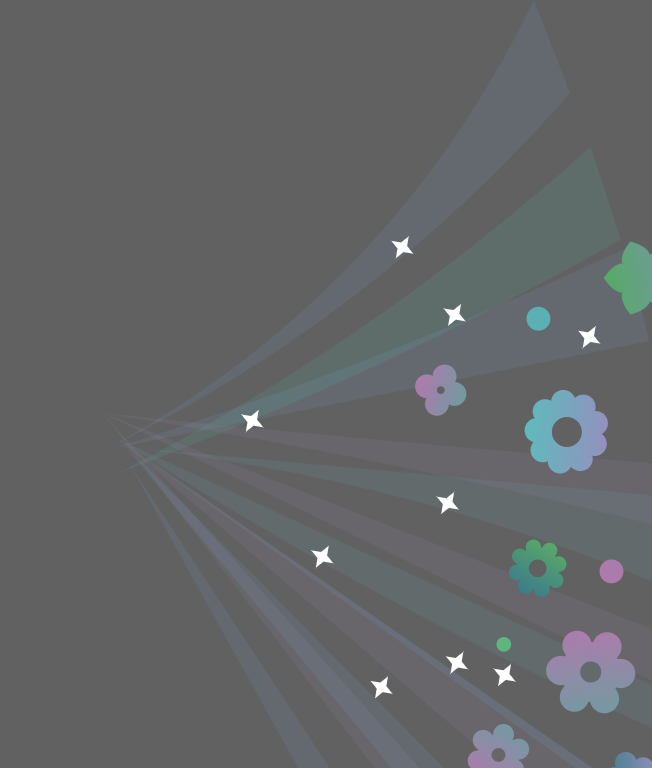
Write a WebGL 1 fragment shader that draws this background.

```glsl
precision highp float;
uniform vec2 u_resolution;

#define BACKDROP vec3(0.38)
#define BEAM_OPACITY 0.15
#define FLOWER_OPACITY 0.92
#define STAR_RADIUS 0.0165
#define STAR_WAIST 0.0065
#define STAR_TURN 1.04
#define STAR_COUNT 9
#define TAU 6.28319

const vec3 STEEL = vec3(0.45, 0.60, 0.75);
const vec3 SEA = vec3(0.30, 0.70, 0.62);
const vec3 MIST = vec3(0.40, 0.61, 0.66);
const vec3 MAUVE = vec3(0.58, 0.51, 0.64);
const vec3 PINK = vec3(0.70, 0.49, 0.70);
const vec3 LAVENDER = vec3(0.60, 0.58, 0.78);
const vec3 AQUA = vec3(0.37, 0.76, 0.77);
const vec3 GREEN = vec3(0.34, 0.68, 0.42);
const vec3 DEEP_TEAL = vec3(0.22, 0.50, 0.55);
const vec3 GREY_TEAL = vec3(0.46, 0.62, 0.65);

vec3 color = BACKDROP;

// Antialiased coverage of a signed distance
float fill(float d) {
  return clamp(0.5 - d * u_resolution.y, 0.0, 1.0);
}

// Signed distance to a sagging line from a to b, positive on its left
float edge(vec2 p, vec2 a, vec2 b, float sag) {
  vec2 d = b - a, q = p - a;
  float len = length(d);
  float u = dot(q, d) / (len * len);
  return (d.x * q.y - d.y * q.x) / len + 4.0 * sag * len * u * (1.0 - u);
}

// Translucent wedge from an apex to the segment between high and low
void beam(vec2 p, vec2 apex, vec2 high, vec2 low, vec2 sag, vec3 tint) {
  float d = max(edge(p, apex, high, sag.x), -edge(p, apex, low, sag.y));
  d = max(d, -edge(p, low, high, 0.0));
  d = max(d, -dot(p - apex, normalize(high + low - 2.0 * apex)));
  color = mix(color, tint, BEAM_OPACITY * fill(d));
}

// Folds the plane into one of n equal sectors, centred on the x axis
vec2 foldSector(vec2 q, float n, float turn) {
  float sector = TAU / n;
  float a = mod(atan(q.y, q.x) - turn + 0.5 * sector, sector) - 0.5 * sector;
  return length(q) * vec2(cos(a), sin(a));
}

// Round lobes around a disc with an open centre
float flower(vec2 q, float radius, float lobe, float n, float turn, float hole) {
  float ring = radius - lobe, r = length(q);
  float petals = length(foldSector(q, n, turn) - vec2(ring, 0.0)) - lobe;
  return max(min(petals, r - ring), hole - r);
}

// Pointed lens-shaped petals
float leaves(vec2 q, float len, float width, float n, float turn) {
  vec2 f = foldSector(q, n, turn);
  float t = f.x / len;
  return 0.7 * (abs(f.y) - 4.0 * width * t * (1.0 - t));
}

float star(vec2 q) {
  vec2 f = foldSector(q, 4.0, STAR_TURN);
  f.y = abs(f.y);
  return edge(f, vec2(STAR_RADIUS, 0.0), vec2(STAR_WAIST) * 0.707, 0.0) * -1.0;
}

// Fills a shape with a gradient running along the given direction
void paint(float d, vec2 q, vec2 along, float radius, vec3 from, vec3 to) {
  float t = clamp(0.5 + 0.5 * dot(q, normalize(along)) / radius, 0.0, 1.0);
  color = mix(color, mix(from, to, t), FLOWER_OPACITY * fill(d));
}

void dot2d(vec2 q, float radius, vec3 tint) {
  color = mix(color, tint, FLOWER_OPACITY * fill(length(q) - radius));
}

void main() {
  vec2 p = gl_FragCoord.xy / u_resolution.y;
  p.x *= 0.84766 * u_resolution.y / u_resolution.x;

  // Beams, from the top round to the bottom
  beam(p, vec2(0.143, 0.418), vec2(0.694, 1.0), vec2(0.741, 0.879), vec2(0.08, 0.05), STEEL);
  beam(p, vec2(0.156, 0.385), vec2(0.768, 0.809), vec2(0.807, 0.688), vec2(0.032, 0.02), SEA);
  beam(p, vec2(0.15, 0.417), vec2(0.814, 0.677), vec2(0.844, 0.556), vec2(0.017, 0.0), STEEL);
  beam(p, vec2(0.134, 0.462), vec2(0.86, 0.396), vec2(0.86, 0.314), vec2(0.003, -0.012), MAUVE);
  beam(p, vec2(0.163, 0.418), vec2(0.86, 0.354), vec2(0.86, 0.238), vec2(0.0, -0.036), MIST);
  beam(p, vec2(0.134, 0.462), vec2(0.86, 0.176), vec2(0.86, 0.108), vec2(0.0), MAUVE);
  beam(p, vec2(0.156, 0.427), vec2(0.86, 0.102), vec2(0.86, 0.047), vec2(0.0, 0.02), MIST);
  beam(p, vec2(0.156, 0.427), vec2(0.788, -0.013), vec2(0.667, -0.013), vec2(0.0), MAUVE);
  beam(p, vec2(0.156, 0.427), vec2(0.79, -0.013), vec2(0.766, -0.013), vec2(0.0), STEEL);
  beam(p, vec2(0.134, 0.462), vec2(0.557, -0.013), vec2(0.497, -0.013), vec2(0.0), MAUVE);
  beam(p, vec2(0.156, 0.427), vec2(0.59, -0.013), vec2(0.52, -0.013), vec2(0.0), STEEL);
  beam(p, vec2(0.169, 0.395), vec2(0.437, -0.013), vec2(0.395, -0.013), vec2(0.0), STEEL);

  // Flowers
  vec2 q = p - vec2(0.835, 0.638);
  paint(leaves(q, 0.05, 0.019, 5.0, 0.5 * TAU), q, vec2(1.0, 0.2), 0.04, GREEN, GREY_TEAL);
  q = p - vec2(0.573, 0.492);
  paint(flower(q, 0.034, 0.0155, 4.0, 1.3, 0.005), q, vec2(1.0, -0.3), 0.03, PINK, GREY_TEAL);
  q = p - vec2(0.737, 0.4375);
  paint(flower(q, 0.055, 0.016, 9.0, 1.69, 0.0195), q, vec2(1.0, -0.1), 0.055, AQUA, LAVENDER);
  q = p - vec2(0.699, 0.26);
  paint(flower(q, 0.038, 0.01, 8.0, 0.2, 0.0115), q, vec2(0.6, 1.0), 0.035, DEEP_TEAL, GREEN);
  q = p - vec2(0.768, 0.125);
  paint(flower(q, 0.058, 0.019, 6.0, -0.05, 0.0137), q, vec2(0.1, -1.0), 0.055, PINK, GREY_TEAL);
  q = p - vec2(0.648, 0.017);
  paint(flower(q, 0.041, 0.0135, 6.0, 0.28, 0.009), q, vec2(0.6, 1.0), 0.04, PINK, GREY_TEAL);
  q = p - vec2(0.82, -0.012);
  paint(flower(q, 0.034, 0.014, 5.0, 1.9, 0.006), q, vec2(1.0, 0.0), 0.04, DEEP_TEAL, LAVENDER);

  // Dots
  dot2d(p - vec2(0.7, 0.585), 0.0155, AQUA * 0.94);
  dot2d(p - vec2(0.795, 0.256), 0.0155, PINK);
  dot2d(p - vec2(0.655, 0.161), 0.0095, vec3(0.36, 0.74, 0.50));

  // Stars
  vec2 spots[STAR_COUNT];
  spots[0] = vec2(0.523, 0.678); spots[1] = vec2(0.591, 0.59); spots[2] = vec2(0.766, 0.561);
  spots[3] = vec2(0.328, 0.452); spots[4] = vec2(0.582, 0.345); spots[5] = vec2(0.419, 0.275);
  spots[6] = vec2(0.496, 0.105); spots[7] = vec2(0.594, 0.137); spots[8] = vec2(0.656, 0.121);
  for (int i = 0; i < STAR_COUNT; i++) color = mix(color, vec3(1.0), fill(star(p - spots[i])));

  gl_FragColor = vec4(color, 1.0);
}
```
